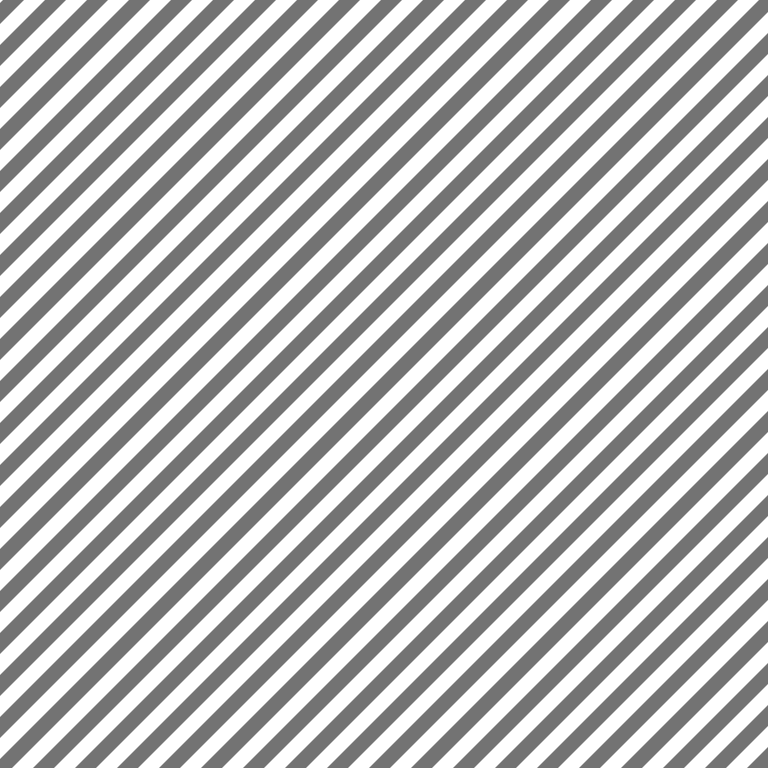
This pattern is drawn by a three.js fragment shader. Its source:

```glsl
varying vec2 vUv;

const vec3 WHITE = vec3(1.0);
const vec3 GRAY = vec3(0.45);

const float PERIOD = 42.0 / 768.0;      // stripe spacing along either axis
const float STRIPE_CENTER = 13.5 / 768.0; // first stripe, from the upper left corner
const float EDGE_SOFTNESS = 0.0014;     // half width of the blended edge

// Signed distance to the nearest repeated band, negative inside.
float bandDistance(float position, float center, float period, float width) {
  float offset = fract((position - center) / period + 0.5) - 0.5;
  return abs(offset) * period - 0.5 * width;
}

float coverage(float dist, float softness) {
  return 1.0 - smoothstep(-softness, softness, dist);
}

void main() {
  // Position across the rising diagonals
  float diagonal = vUv.x + 1.0 - vUv.y;

  // Gray stripes as wide as the white gaps
  float dist = bandDistance(diagonal, STRIPE_CENTER, PERIOD, 0.5 * PERIOD);
  vec3 color = mix(WHITE, GRAY, coverage(dist, EDGE_SOFTNESS));

  gl_FragColor = vec4(color, 1.0);
}
```
